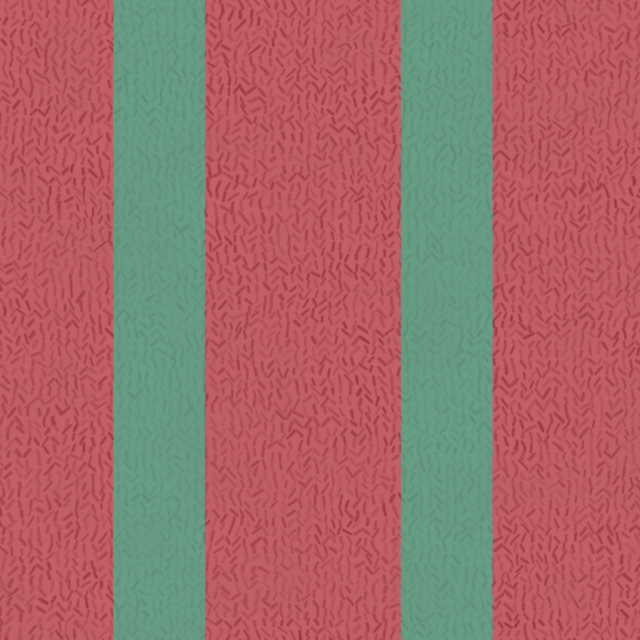
Give the GLSL for this pattern, as a Shadertoy shader.

```glsl
#define STRIPE_PERIOD 0.4492
#define STRIPE_START 0.1771
#define STRIPE_WIDTH 0.1432
#define STITCHES vec2(74.0, 66.0)
#define RED vec3(0.757, 0.375, 0.403)
#define RED_SHADE vec3(0.600, 0.215, 0.245)
#define GREEN vec3(0.405, 0.612, 0.518)
#define GREEN_SHADE vec3(0.325, 0.515, 0.435)
#define WOBBLE 0.30
#define TILT 0.55

// Integer hash giving two values in 0..1
vec2 hash2(vec2 cell) {
    uvec2 v = uvec2(ivec2(cell) + 4096) * 1664525u + 1013904223u;
    v.x += v.y * 1664525u;
    v.y += v.x * 1664525u;
    v ^= v >> 16u;
    v.x += v.y * 1664525u;
    v.y += v.x * 1664525u;
    v ^= v >> 16u;
    return vec2(v & 65535u) / 65535.0;
}

float valueNoise(vec2 p) {
    vec2 i = floor(p), f = fract(p);
    f = f * f * (3.0 - 2.0 * f);
    float low = mix(hash2(i).x, hash2(i + vec2(1, 0)).x, f.x);
    float high = mix(hash2(i + vec2(0, 1)).x, hash2(i + vec2(1, 1)).x, f.x);
    return mix(low, high, f.y);
}

float segmentDistance(vec2 p, vec2 halfAxis) {
    float t = clamp(dot(p, halfAxis) / dot(halfAxis, halfAxis), -1.0, 1.0);
    return length(p - halfAxis * t);
}

// Dark slanted gaps between the knitted loops
float stitchGaps(vec2 p, float pixel) {
    vec2 home = floor(p);
    float shade = 0.0;
    for (int y = -1; y <= 1; y++) {
        for (int x = -1; x <= 1; x++) {
            vec2 cell = home + vec2(x, y);
            vec2 jitter = hash2(cell) - 0.5;
            vec2 form = hash2(cell + 517.0);
            float columnShift = hash2(vec2(cell.x, 900.0)).x - 0.5;
            vec2 center = cell + 0.5 + vec2(0.28, 0.35) * jitter;
            center.y += 0.4 * columnShift;
            float lean = TILT * (form.x - 0.5) + 0.14 * (mod(cell.x, 2.0) * 2.0 - 1.0);
            vec2 halfAxis = vec2(lean, mix(0.22, 0.42, form.y));
            float d = segmentDistance(p - center, halfAxis);
            float core = 1.0 - smoothstep(0.02, 0.16 + pixel, d);
            float halo = 1.0 - smoothstep(0.05, 0.36, d);
            float depth = mix(0.35, 1.0, hash2(cell + 233.0).x);
            shade = max(shade, depth * (0.62 * core + 0.22 * halo));
        }
    }
    return shade;
}

void mainImage(out vec4 fragColor, in vec2 fragCoord) {
    vec2 uv = fragCoord / iResolution.xy;
    float pixel = 1.0 / iResolution.x;

    // Uneven yarn tension bends the columns and rows
    vec2 p = uv * STITCHES;
    vec2 bend = vec2(valueNoise(p * vec2(0.35, 0.8)), valueNoise(p * 0.4 + 71.0)) - 0.5;
    vec2 slack = vec2(valueNoise(uv * 9.0), valueNoise(uv * 7.0 + 31.0)) - 0.5;
    vec2 knit = p + WOBBLE * 2.0 * bend + slack;
    float gaps = stitchGaps(knit, pixel * STITCHES.x);

    // Patches and rows of tighter or looser knitting
    float patches = valueNoise(uv * vec2(9.0, 13.0) + 15.0);
    float rows = valueNoise(uv * vec2(6.0, 42.0) + 53.0);
    gaps *= 0.55 + 0.45 * patches + 0.35 * rows;

    // Straight vertical stripes with a slightly soft edge
    float x = mod(uv.x - STRIPE_START + 0.5 * (STRIPE_PERIOD - STRIPE_WIDTH), STRIPE_PERIOD);
    float edge = abs(x - 0.5 * STRIPE_PERIOD) - 0.5 * STRIPE_WIDTH;
    edge += 0.0012 * (valueNoise(p * 1.6 + 19.0) - 0.5);
    float stripe = 1.0 - smoothstep(-pixel, pixel, edge);

    // Yarn colour, stitch shading and faint fibre grain
    vec3 yarn = mix(RED, GREEN, stripe);
    vec3 shaded = mix(RED_SHADE, GREEN_SHADE, stripe);
    vec3 color = mix(yarn, shaded, clamp(gaps, 0.0, 1.0) * mix(1.0, 0.6, stripe));
    float grain = valueNoise(p * 2.3 + 7.0) - 0.5;
    color *= 1.0 + 0.025 * grain + 0.02 * (patches - 0.5);
    fragColor = vec4(color, 1.0);
}
```
